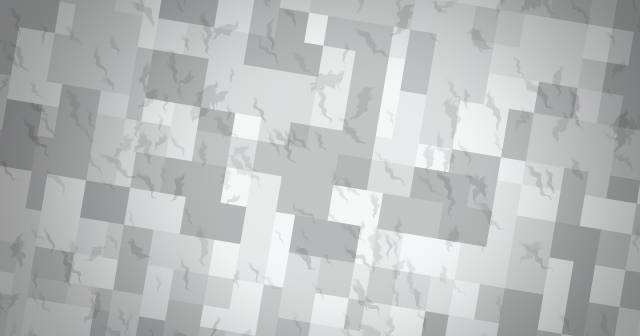
This background is drawn by a Shadertoy shader. Its source:

```glsl
// Tilted mosaic of pale grey tiles with torn flakes and a soft vignette.
#define TILT 0.165
#define TILE_SIZE vec2(0.082, 0.099)
#define EDGE_JITTER 0.55
#define WIDE_SHARE 0.22
#define TALL_SHARE 0.34
#define TONE_DARK 0.72
#define TONE_LIGHT 0.965
#define TONE_STEPS 6.0
#define FLAKE_SIZE 0.125
#define FLAKE_SHADE 0.13
#define VIGNETTE 0.37

float hash(vec2 p) {
    vec3 q = fract(vec3(p.xyx) * 0.1031);
    q += dot(q, q.yzx + 33.33);
    return fract((q.x + q.y) * q.z);
}

// Index of the irregular band that holds x
float band(float x, float seed) {
    float i = floor(x);
    float low = i + EDGE_JITTER * (hash(vec2(i, seed)) - 0.5);
    float high = i + 1.0 + EDGE_JITTER * (hash(vec2(i + 1.0, seed)) - 0.5);
    return i + step(high, x) - (1.0 - step(low, x));
}

// Colour of the tile at p; some neighbours merge into wide or tall tiles
vec3 tileColor(vec2 p) {
    float c = cos(TILT), s = sin(TILT);
    vec2 g = vec2(c * p.x - s * p.y, s * p.x + c * p.y) / TILE_SIZE + 20.0;
    vec2 id = vec2(band(g.x, 3.0), band(g.y, 71.0));
    float pairX = floor((id.x + mod(id.y, 2.0)) * 0.5);
    float pairY = floor((id.y + mod(id.x, 2.0)) * 0.5);
    if (hash(vec2(pairX, id.y) + 130.0) < WIDE_SHARE) id.x = pairX * 2.0 + 0.5;
    else if (hash(vec2(id.x, pairY) + 250.0) < TALL_SHARE) id.y = pairY * 2.0 + 0.5;
    float level = floor(hash(id + 11.7) * TONE_STEPS) / (TONE_STEPS - 1.0);
    float cool = hash(id + 57.3) - 0.5;
    vec3 tint = vec3(-0.004, 0.002 + 0.006 * cool, 0.003 - 0.008 * cool);
    return mix(TONE_DARK, TONE_LIGHT, level) + tint;
}

// Ragged slanted flakes, one per grid cell at most; returns coverage
float flakes(vec2 p, float size, float amount, float seed) {
    float pixel = 1.0 / iResolution.y;
    vec2 cell = floor(p / size);
    float cover = 0.0;
    for (int y = -1; y <= 1; y++)
    for (int x = -1; x <= 1; x++) {
        vec2 id = cell + vec2(x, y) + seed;
        float kind = hash(id + 5.1);
        vec2 spot = vec2(hash(id + 17.0), hash(id + 43.0));
        vec2 center = (id - seed + spot) * size;
        float patchy = 0.22 * sin(center.x * 5.3 + seed) * sin(center.y * 6.1 + 1.0);
        if (hash(id + 91.0) > amount + patchy - 0.14 * center.x) continue;
        float angle = mix(1.45, 2.5, spot.y) - 1.0 * step(0.82, kind);
        vec2 along = vec2(cos(angle), sin(angle));
        vec2 d = p - center;
        vec2 q = vec2(dot(d, along), dot(d, vec2(-along.y, along.x))) / size;
        float phase = kind * 40.0;
        // Bent spine, notched outline
        q.y += 0.05 * sin(q.x * 9.0 + phase) + 0.025 * sin(q.x * 23.0 + phase * 1.7);
        q.x += 0.09 * sin(q.y * 21.0 + phase) + 0.04 * sin(q.y * 53.0 - phase);
        float saw = abs(fract(q.x * 4.3 + q.y * 2.0 + phase) - 0.5);
        float halfLength = mix(0.22, 0.52, spot.x);
        float halfWidth = halfLength * mix(0.16, 0.5, kind * kind);
        float taper = halfWidth * (0.6 + 0.9 * saw + 0.5 * q.x / halfLength);
        float edge = length(vec2(q.x / halfLength, q.y / max(taper, 0.015))) - 1.0;
        float dist = edge * halfWidth * size;
        float strength = mix(0.55, 1.0, hash(id + 29.0));
        cover = max(cover, strength * smoothstep(pixel, -pixel, dist));
    }
    return cover;
}

void mainImage(out vec4 fragColor, in vec2 fragCoord) {
    vec2 uv = fragCoord / iResolution.xy;
    vec2 p = fragCoord / iResolution.y;

    // Tiles, averaged over sub-samples for smooth edges
    vec3 color = vec3(0.0);
    for (int j = 0; j < 9; j++) {
        vec2 offset = vec2(j % 3 - 1, j / 3 - 1) / 3.0;
        color += tileColor((fragCoord + offset) / iResolution.y) / 9.0;
    }

    // Large and small flakes
    float cover = flakes(p, FLAKE_SIZE, 0.78, 40.0);
    cover = max(cover, 0.8 * flakes(p + 0.37, FLAKE_SIZE * 0.6, 0.5, 160.0));
    color *= 1.0 - FLAKE_SHADE * cover;

    // Darker sides and corners
    float reach = length((uv - vec2(0.53, 0.48)) * vec2(1.0, 0.62));
    color *= 1.0 - VIGNETTE * smoothstep(0.16, 0.62, reach);
    fragColor = vec4(color, 1.0);
}
```
